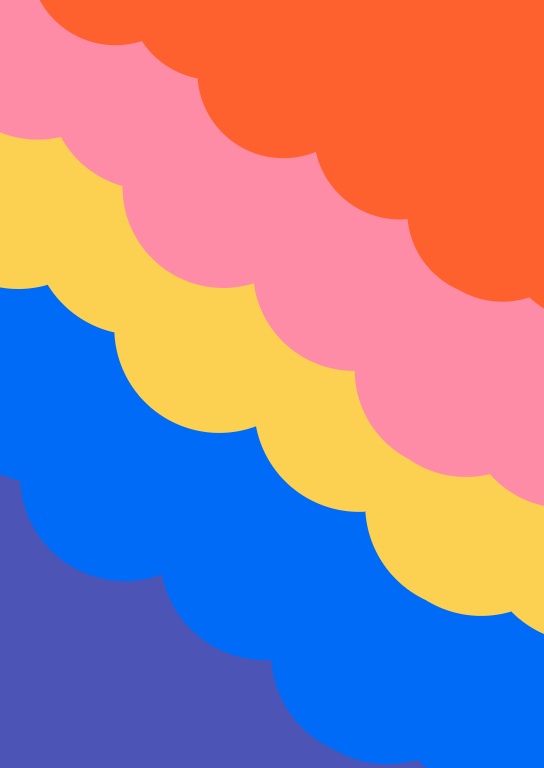
A Shadertoy shader for this background:

```glsl
// Puff centres along a cloud bank, in units of the puff radius
const vec2 PUFFS[7] = vec2[7](
    vec2(-1.914, 1.371), vec2(-0.781, 0.933), vec2(0.0),
    vec2(1.333, -0.752), vec2(2.390, -1.686), vec2(2.495, -1.743),
    vec2(3.495, -2.0));

// Signed distance to a bank: a row of discs joined to the half-plane above it
float cloudBank(vec2 p, vec2 anchor, float radius, float tilt) {
    float c = cos(tilt), s = sin(tilt);
    vec2 q = mat2(c, -s, s, c) * (p - anchor) / radius;
    float d = -dot(q, normalize(vec2(0.706, 1.0)));
    for (int i = 0; i < 7; i++) {
        d = min(d, length(q - PUFFS[i]) - 1.0);
    }
    return d * radius;
}

// Lay a colour over the canvas with a one-pixel soft edge
void paint(inout vec3 color, vec3 ink, float dist) {
    color = mix(color, ink, clamp(0.5 - dist * iResolution.y, 0.0, 1.0));
}

void mainImage(out vec4 fragColor, in vec2 fragCoord) {
    vec2 p = fragCoord / iResolution.y;

    // Banks stacked from back to front over indigo
    vec3 color = vec3(0.30, 0.33, 0.71);
    paint(color, vec3(0.00, 0.42, 0.97), cloudBank(p, vec2(0.163, 0.380), 0.1367, 0.0));
    paint(color, vec3(0.99, 0.82, 0.32), cloudBank(p, vec2(0.2855, 0.573), 0.1367, 0.0));
    paint(color, vec3(1.00, 0.55, 0.65), cloudBank(p, vec2(0.291, 0.7565), 0.1315, -0.0523));
    paint(color, vec3(1.00, 0.38, 0.18), cloudBank(p, vec2(0.369, 0.906), 0.112, 0.0297));

    fragColor = vec4(color, 1.0);
}
```
